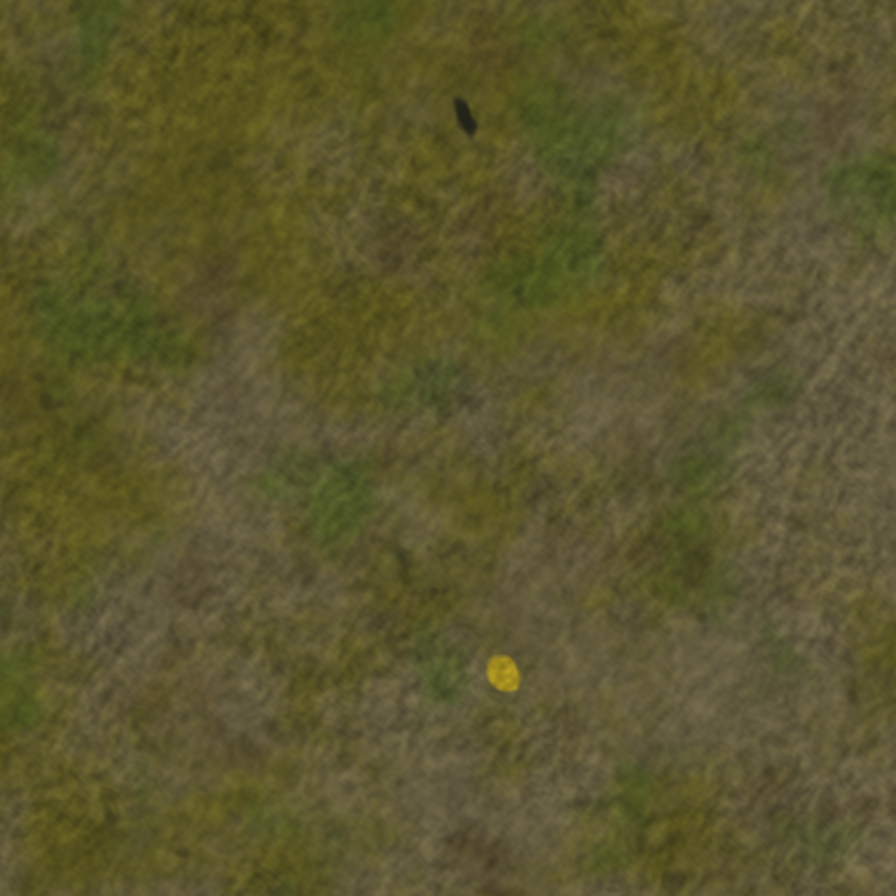
Give the GLSL for this texture, as a Shadertoy shader.

```glsl
// Soft, worn lawn seen from above: olive turf, dry straw, green patches and a yellow bloom.

const vec3 OLIVE = vec3(0.345, 0.325, 0.115);
const vec3 STRAW = vec3(0.390, 0.357, 0.250);
const vec3 GREEN = vec3(0.255, 0.320, 0.115);
const vec3 EARTH = vec3(0.315, 0.260, 0.150);
const vec3 SHADE = vec3(0.170, 0.165, 0.095);
const vec3 BLOOM = vec3(0.660, 0.570, 0.130);
const vec3 DEBRIS = vec3(0.100, 0.105, 0.090);

// Random unit gradient for a lattice point
vec2 latticeGradient(vec2 cell) {
    vec3 p = fract(cell.xyx * vec3(0.1031, 0.1030, 0.0973));
    p += dot(p, p.yzx + 33.33);
    float angle = 6.2832 * fract((p.x + p.y) * p.z);
    return vec2(cos(angle), sin(angle));
}

float gradientNoise(vec2 p) {
    vec2 cell = floor(p), f = fract(p);
    vec2 w = f * f * f * (f * (f * 6.0 - 15.0) + 10.0);
    vec2 right = vec2(1.0, 0.0), up = vec2(0.0, 1.0);
    float a = dot(latticeGradient(cell), f);
    float b = dot(latticeGradient(cell + right), f - right);
    float c = dot(latticeGradient(cell + up), f - up);
    float d = dot(latticeGradient(cell + 1.0), f - 1.0);
    return mix(mix(a, b, w.x), mix(c, d, w.x), w.y);
}

vec2 rotate(vec2 p, float angle) {
    float c = cos(angle), s = sin(angle);
    return vec2(c * p.x + s * p.y, c * p.y - s * p.x);
}

// Layered noise, each octave turned and doubled
float layeredNoise(vec2 p, float frequency, int octaves, float gain) {
    float sum = 0.0, weight = 1.0;
    p *= frequency;
    for (int i = 0; i < octaves; i++) {
        sum += weight * gradientNoise(p);
        p = rotate(p, 0.6) * 2.03 + 17.3;
        weight *= gain;
    }
    return sum;
}

// Noise stretched into short strands along the given angle
float strands(vec2 p, float frequency, float angle, float stretch) {
    vec2 q = rotate(p, angle);
    return gradientNoise(q * frequency * vec2(1.0 / stretch, 1.0));
}

// Soft coverage of a tilted ellipse
float ellipseMask(vec2 p, vec2 center, vec2 radius, float angle, float blur) {
    float d = length(rotate(p - center, angle) / radius);
    return 1.0 - smoothstep(1.0 - blur, 1.0 + blur, d);
}

// Fine blurred grass relief
float grassRelief(vec2 p) {
    vec2 q = p + 0.006 * vec2(gradientNoise(p * 19.0), gradientNoise(p * 19.0 + 41.0));
    float relief = 0.50 * strands(q, 68.0, 0.75, 1.5);
    relief += 0.42 * strands(q + 3.7, 112.0, 0.95, 1.7);
    relief += 0.24 * strands(q + 8.1, 165.0, -0.7, 1.6);
    return relief + 0.30 * gradientNoise(q * 34.0 + 5.0);
}

vec3 turfColor(vec2 p) {
    // Dry straw gathers toward the lower right
    float drift = 0.38 * (p.x - p.y) + 0.03;
    float dryness = drift + 0.75 * layeredNoise(p + 2.3, 4.5, 5, 0.65);
    vec3 color = mix(OLIVE, STRAW, smoothstep(-0.50, 0.50, dryness));

    float lushness = layeredNoise(p + 9.1, 5.5, 4, 0.5);
    color = mix(color, GREEN, 0.65 * smoothstep(0.12, 0.60, lushness));

    float bareness = layeredNoise(p + 21.7, 6.0, 4, 0.55);
    return mix(color, EARTH, 0.50 * smoothstep(0.15, 0.65, bareness));
}

// Small dark hollows, grouped in sparse areas
float hollowMask(vec2 p) {
    float area = smoothstep(-0.10, 0.35, gradientNoise(p * 5.0 + 31.0));
    float spots = gradientNoise(p * 30.0 + 13.0) + 0.35 * gradientNoise(p * 72.0);
    return area * smoothstep(0.24, 0.65, spots);
}

void mainImage(out vec4 fragColor, in vec2 fragCoord) {
    vec2 uv = fragCoord / iResolution.xy;
    vec3 color = turfColor(uv);

    // Relief sharpness varies from smeared to crisp
    float crispness = 0.30 + 0.16 * smoothstep(-0.3, 0.3, gradientNoise(uv * 6.0 + 53.0));
    float relief = grassRelief(uv);
    float mottling = layeredNoise(uv + 6.4, 9.0, 3, 0.6);
    color *= 1.0 + crispness * relief + 0.11 * mottling;
    color = mix(color, SHADE, 0.45 * hollowMask(uv));

    // A dark scrap and a single yellow bloom
    vec2 wobble = 0.004 * vec2(gradientNoise(uv * 75.0), gradientNoise(uv * 75.0 + 7.0));
    float scrap = ellipseMask(uv + wobble, vec2(0.519, 0.870), vec2(0.009, 0.021), 0.35, 0.45);
    color = mix(color, DEBRIS, 0.85 * scrap);
    float bloom = ellipseMask(uv + wobble, vec2(0.562, 0.248), vec2(0.021, 0.017), -0.75, 0.22);
    color = mix(color, BLOOM * (1.0 + 0.5 * relief), bloom);

    fragColor = vec4(clamp(color, 0.0, 1.0), 1.0);
}
```
